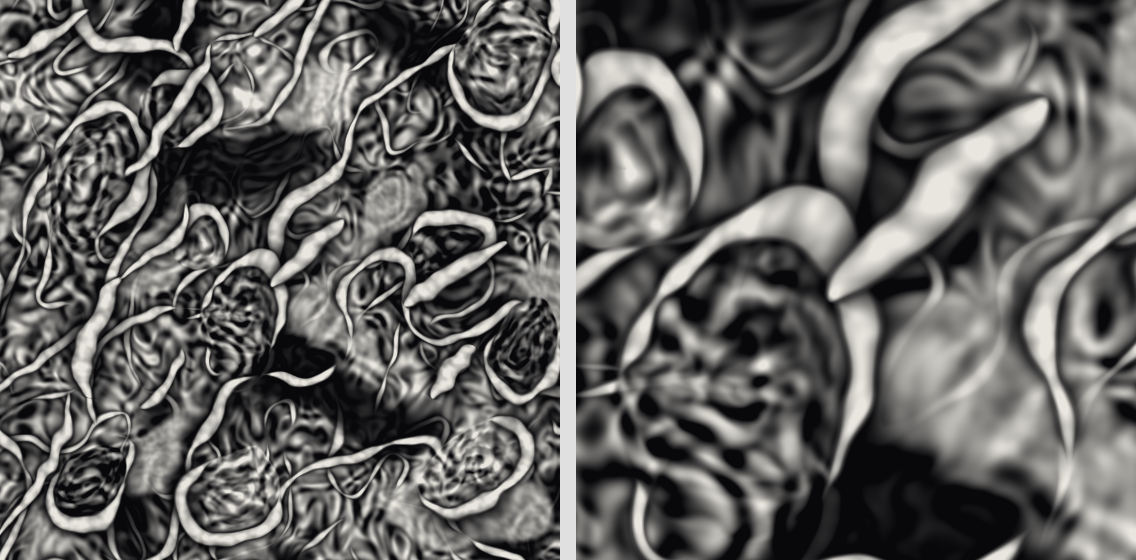
Left, the full canvas; right, a detail of the centre.
This texture is drawn by a WebGL 2 fragment shader. Its source:

```glsl
#version 300 es
precision highp float;
// Tangled monochrome relief: fine contour wrinkles under pale meandering
// ribbons, open oval loops and tapered diagonal strokes, each with a soft
// dark trench. Built from warped gradient noise and jittered cell grids.

#define WARP 0.034
#define WRINKLE_SCALE 10.0
#define WRINKLE_BANDS 23.0
#define RIBBON_SCALE 4.6
#define RIBBON_WIDTH 0.0088
#define LOOP_CELLS 4.0
#define LOOP_WIDTH 0.0125
#define STROKE_CELLS 4.5
#define STROKE_WIDTH 0.019
#define TRENCH 1.2
#define CONTRAST 1.30
#define SLANT 0.87

const float EDGE = 0.0028;

uniform vec2 u_resolution;
out vec4 fragColor;

float hash(vec2 p) {
  vec3 q = fract(p.xyx * 0.1031);
  q += dot(q, q.yzx + 33.33);
  return fract((q.x + q.y) * q.z);
}

mat2 rotation(float a) {
  float c = cos(a), s = sin(a);
  return mat2(c, -s, s, c);
}

float cornerSlope(vec2 cell, vec2 offset) {
  float a = 6.2832 * hash(cell + 71.0);
  return dot(vec2(cos(a), sin(a)), offset);
}

// Gradient noise, centred on zero
float noise(vec2 p) {
  vec2 i = floor(p), f = p - i;
  vec2 u = f * f * f * (f * (f * 6.0 - 15.0) + 10.0);
  vec2 e = vec2(1.0, 0.0);
  float low = mix(cornerSlope(i, f), cornerSlope(i + e, f - e), u.x);
  float high = mix(cornerSlope(i + e.yx, f - e.yx), cornerSlope(i + 1.0, f - 1.0), u.x);
  return mix(low, high, u.y);
}

vec2 noise2(vec2 p) {
  return vec2(noise(p), noise(p + vec2(37.0, 17.0)));
}

// Rounded pale band with a dark trench along both sides
void paintBand(inout float tone, float d, float width, float grain) {
  float present = smoothstep(0.001, 0.005, width);
  float across = min(d / max(width, 0.001), 1.0);
  float trench = TRENCH * max(width, 0.003);
  tone *= 1.0 - 0.85 * present * exp(-max(d - width, 0.0) / trench);
  float body = 0.82 - 0.36 * across * across + 0.24 * grain;
  tone = mix(tone, body, present * (1.0 - smoothstep(width - EDGE, width + EDGE, d)));
}

float ribbonField(vec2 p, float scale) {
  return noise(rotation(SLANT) * p * vec2(0.75, 1.15) * scale + 5.0);
}

// Long meanders along the zero line of a stretched noise field
void paintRibbons(inout float tone, vec2 p, float scale, float width, float grain) {
  vec2 e = vec2(0.002, 0.0);
  float f = ribbonField(p, scale);
  vec2 slope = vec2(ribbonField(p + e, scale) - f, ribbonField(p + e.yx, scale) - f) / e.x;
  float d = abs(f) / max(length(slope), 0.33 * scale);
  float swell = 0.85 + 1.7 * noise(p * 1.5 * scale + 60.0) + 0.6 * noise(p * 26.0);
  paintBand(tone, d, width * swell, grain);
}

// Ovals with a broken rim and a wrinkled, hollow inside
void paintLoops(inout float tone, vec2 p, float wrinkles, float grain) {
  vec2 home = floor(p * LOOP_CELLS);
  for (int k = 0; k < 9; k++) {
    vec2 cell = home + vec2(k % 3 - 1, k / 3 - 1);
    if (hash(cell + 3.0) > 0.72) continue;
    vec2 jitter = vec2(hash(cell + 11.0), hash(cell + 23.0));
    vec2 centre = (cell + 0.2 + 0.6 * jitter) / LOOP_CELLS;
    float size = mix(0.040, 0.095, hash(cell + 31.0));
    vec2 axes = size * vec2(mix(1.0, 1.45, hash(cell + 41.0)), 0.9);
    vec2 q = rotation(SLANT + 1.2 * (jitter.x - 0.5)) * (p - centre);
    float r = length(q / axes);
    float d = (r - 1.0) * max(r, 0.5) / max(length(q / (axes * axes)), 0.5 / axes.x);
    float inner = wrinkles + 0.14 * sin(r * size * 330.0 + 3.0 * grain);
    inner += 0.5 * (hash(cell + 47.0) - 0.55);
    tone = mix(tone, inner, 0.85 * (1.0 - smoothstep(-EDGE, EDGE, d)));
    float turn = atan(q.y, q.x) - 6.2832 * jitter.y;
    float rim = smoothstep(-0.75, 0.3, cos(turn));
    rim *= 0.8 + 0.8 * noise(p * 11.0) + 0.5 * noise(p * 27.0);
    paintBand(tone, abs(d), LOOP_WIDTH * rim, grain);
  }
}

// Bent strokes tapering at both ends, mostly along the slant
void paintStrokes(inout float tone, vec2 p, float grain) {
  vec2 home = floor(p * STROKE_CELLS);
  for (int k = 0; k < 9; k++) {
    vec2 cell = home + vec2(k % 3 - 1, k / 3 - 1);
    if (hash(cell + 53.0) > 0.5) continue;
    vec2 jitter = vec2(hash(cell + 61.0), hash(cell + 67.0));
    vec2 q = p - (cell + 0.2 + 0.6 * jitter) / STROKE_CELLS;
    q = rotation(SLANT + 0.8 * (jitter.y - 0.5)) * q;
    float reach = mix(0.06, 0.15, hash(cell + 79.0));
    q.y += (jitter.x - 0.5) * 5.0 * q.x * q.x + 0.012 * noise(p * 24.0);
    float taper = sqrt(max(1.0 - q.x * q.x / (reach * reach), 0.0));
    float width = STROKE_WIDTH * taper * mix(0.45, 1.0, jitter.x);
    paintBand(tone, abs(q.y), width, grain);
  }
}

void main() {
  vec2 uv = gl_FragCoord.xy / min(u_resolution.x, u_resolution.y);
  vec2 p = uv + WARP * noise2(uv * 6.0) + 0.2 * WARP * noise2(uv * 21.0);
  float grain = noise(p * 42.0) + 0.7 * noise(p * 85.0);

  // Fine contour wrinkles in two sizes
  vec2 w = p + 0.5 * WARP * noise2(p * 14.0 + 9.0);
  float coarse = sin(WRINKLE_BANDS * noise(w * WRINKLE_SCALE));
  float fine = sin(0.5 * WRINKLE_BANDS * noise(w * WRINKLE_SCALE * 2.6 + 40.0));
  float wrinkles = 0.42 + 0.20 * coarse + 0.18 * fine + 0.14 * grain;

  // Small ribbons, dark hollows and smooth pale patches
  float tone = wrinkles + 0.35 * noise(p * 3.0 + 80.0);
  paintRibbons(tone, p + 0.3, 2.1 * RIBBON_SCALE, 0.5 * RIBBON_WIDTH, grain);
  tone *= mix(0.2, 1.0, smoothstep(-0.32, -0.08, noise(p * 5.0 + 20.0)));
  float pale = smoothstep(0.20, 0.32, noise(p * 5.5 + 90.0));
  tone = mix(tone, 0.72 + 0.22 * grain + 0.08 * coarse, 0.75 * pale);

  paintRibbons(tone, p, RIBBON_SCALE, RIBBON_WIDTH, grain);
  paintLoops(tone, p, wrinkles, grain);
  paintStrokes(tone, p, grain);

  tone = 0.41 + CONTRAST * (tone - 0.38);
  vec3 ink = vec3(0.03, 0.03, 0.04), bone = vec3(0.91, 0.90, 0.87);
  fragColor = vec4(mix(ink, bone, clamp(tone, 0.0, 1.0)), 1.0);
}
```
